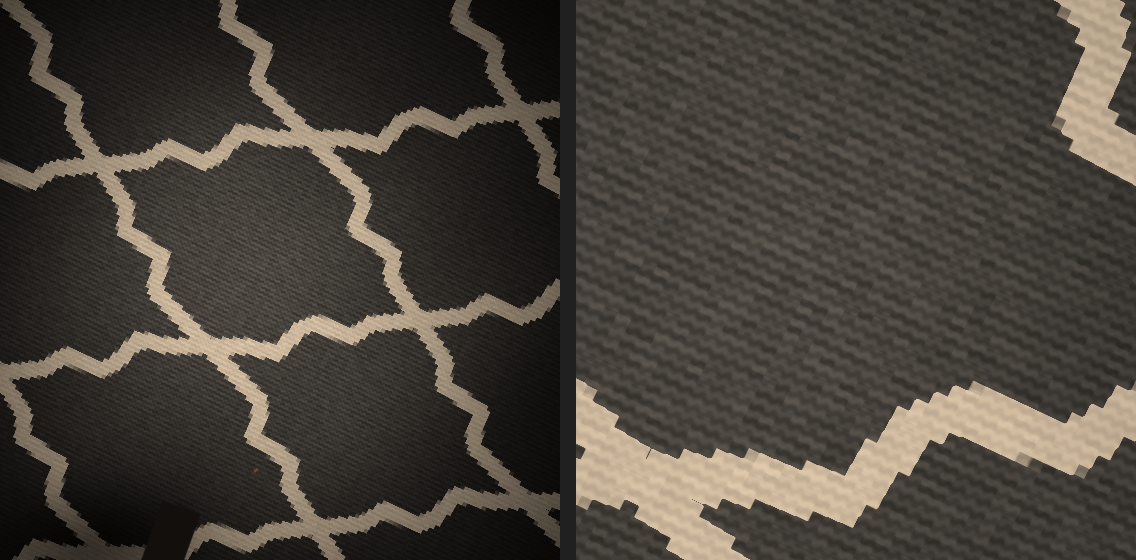
Left: the whole. Right: its middle third, enlarged.
Give the GLSL for this pattern, as a Shadertoy shader.

```glsl
// A woven charcoal rug with a skewed trellis of cream wavy lines under a soft pool of light.
// Two bent strands repeat on a lattice, turned half around at alternate nodes;
// their distance is sampled on a stitch grid to give serrated edges.

const vec2 NODE = vec2(0.182, 0.707);          // one crossing of the trellis
const vec2 STEP_U = vec2(0.376, 0.047);        // lattice step to the right
const vec2 STEP_V = vec2(0.193, -0.324);       // lattice step downward
const vec2 WARP = vec2(0.899, -0.438);         // direction of the weave ribs
const float STITCH = 0.0086;
const float HALF_WIDTH = 0.0143;

const vec2 STRAND_U[8] = vec2[8](
    vec2(0.0), vec2(0.065, 0.0), vec2(0.124, -0.012), vec2(0.165, 0.031),
    vec2(0.193, 0.042), vec2(0.255, 0.016), vec2(0.292, 0.040), STEP_U);
const vec2 STRAND_V[8] = vec2[8](
    vec2(0.0), vec2(0.057, -0.060), vec2(0.092, -0.096), vec2(0.094, -0.115),
    vec2(0.081, -0.160), vec2(0.148, -0.207), vec2(0.145, -0.250), STEP_V);

float hash(vec2 p) {
    vec3 q = fract(p.xyx * 0.1031);
    q += dot(q, q.yzx + 33.33);
    return fract((q.x + q.y) * q.z);
}

float cross2(vec2 a, vec2 b) { return a.x * b.y - a.y * b.x; }

// Rotates into a frame whose x axis is the given unit vector
vec2 toFrame(vec2 p, vec2 axis) { return vec2(dot(p, axis), cross2(axis, p)); }
vec2 fromFrame(vec2 p, vec2 axis) { return axis * p.x + vec2(-axis.y, axis.x) * p.y; }

float segmentDist(vec2 p, vec2 a, vec2 b) {
    vec2 ab = b - a;
    return length(p - a - ab * clamp(dot(p - a, ab) / dot(ab, ab), 0.0, 1.0));
}

float boxDist(vec2 p, vec2 halfSize) {
    vec2 q = abs(p) - halfSize;
    return length(max(q, 0.0)) + min(max(q.x, q.y), 0.0);
}

// Distance to the strand leaving a lattice node; even nodes use it reversed
float strandDist(vec2 p, vec2 node, vec2 strand[8]) {
    vec2 local = p - node.x * STEP_U - node.y * STEP_V;
    if (mod(node.x + node.y, 2.0) < 0.5) local = strand[7] - local;
    float d = 1.0;
    for (int i = 0; i < 7; i++) d = min(d, segmentDist(local, strand[i], strand[i + 1]));
    return d;
}

// Distance to the four strands that bound the lattice cell around p
float trellisDist(vec2 p) {
    p -= NODE;
    vec2 cell = floor(vec2(cross2(p, STEP_V), cross2(STEP_U, p)) / cross2(STEP_U, STEP_V));
    float d = 1.0;
    for (int k = 0; k < 2; k++) {
        d = min(d, strandDist(p, cell + vec2(0, k), STRAND_U));
        d = min(d, strandDist(p, cell + vec2(k, 0), STRAND_V));
    }
    return d;
}

// Steps to stitch centres, with narrow ramps so the serration stays smooth
vec2 snapToStitch(vec2 s, float ramp) {
    return floor(s) - 0.5 + smoothstep(0.0, ramp, fract(s));
}

float mottle(vec2 p) {
    return sin(p.x * 9.0 + 2.0 * sin(p.y * 7.0)) * 0.6 + sin(p.y * 17.0 - p.x * 13.0) * 0.4;
}

void mainImage(out vec4 fragColor, in vec2 fragCoord) {
    float scale = min(iResolution.x, iResolution.y);
    vec2 p = fragCoord / scale;
    float pixel = 1.0 / scale;

    // Trellis mask with stitched edges
    vec2 s = toFrame(p, WARP) / STITCH;
    vec2 snapped = snapToStitch(s, clamp(1.5 * pixel / STITCH, 0.3, 1.0));
    float d = trellisDist(fromFrame((snapped + 0.5) * STITCH, WARP));
    float line = 1.0 - smoothstep(-pixel, pixel, d - HALF_WIDTH);

    // Weave: twisted ribs and small changes from stitch to stitch
    float rib = sin(6.2832 * s.y + 0.7 * sin(6.2832 * s.x));
    float grain = hash(floor(s * vec2(1.0, 2.0)) + 200.0) - 0.5;
    float weave = 0.16 * rib + 0.22 * grain;

    // Pool of light, dimmed beside the dark block
    vec2 blockPos = p - vec2(0.298, 0.021);
    vec2 fromLight = (p - vec2(0.46, 0.48)) * vec2(1.5, 1.4);
    float light = exp(-dot(fromLight, fromLight));
    vec2 shade = (blockPos + vec2(0.12, 0.0)) * vec2(6.0, 11.0);
    light *= 1.0 - 0.55 * exp(-dot(shade, shade));

    vec3 charcoal = vec3(0.285, 0.268, 0.247) * pow(light, 2.3);
    charcoal *= (1.0 + 0.12 * mottle(p)) * (1.0 + weave);
    vec3 cream = vec3(0.83, 0.745, 0.635) * light * (1.0 + 0.3 * weave);
    vec3 color = mix(charcoal + vec3(0.012, 0.009, 0.006), cream, line);

    // Stray crumb and dark block
    float crumb = boxDist(toFrame(p - vec2(0.457, 0.160), vec2(0.8, 0.6)), vec2(0.004, 0.002));
    color = mix(color, vec3(0.48, 0.30, 0.19), 1.0 - smoothstep(-pixel, pixel, crumb));
    float block = boxDist(toFrame(blockPos, vec2(0.94, -0.34)), vec2(0.036, 0.078));
    color = mix(color, vec3(0.07, 0.06, 0.05), 1.0 - smoothstep(-pixel, pixel, block));

    fragColor = vec4(color, 1.0);
}
```
